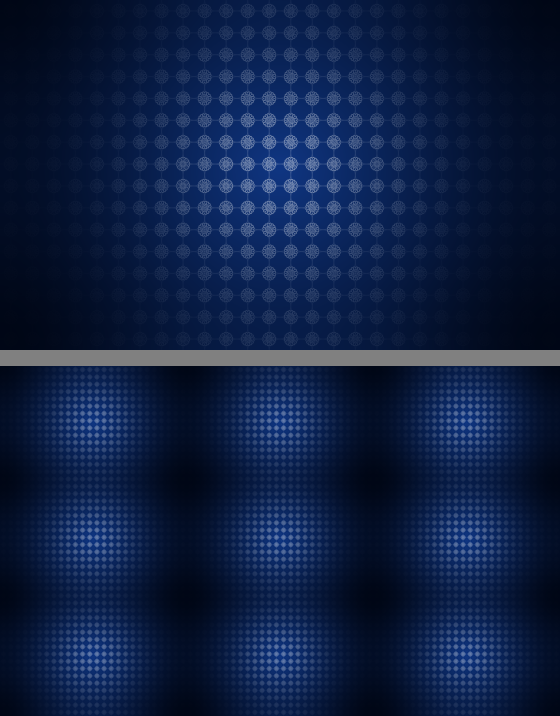
Top, the tile; bottom, the same tile 3 across and 3 down.
A Shadertoy shader for this pattern:

```glsl
// Grid of fine-line rosettes of eight hearts, lit by a soft glow on deep blue.

const float PI = 3.14159265;

float segmentDistance(vec2 p, vec2 a, vec2 b) {
    vec2 ab = b - a;
    return length(p - a - ab * clamp(dot(p - a, ab) / dot(ab, ab), 0.0, 1.0));
}

// Line coverage; strokes thinner than a pixel fade instead of breaking up.
float stroke(float d, float halfWidth, float pixel) {
    float h = max(halfWidth, 0.5 * pixel);
    return clamp((h - d) / pixel + 0.5, 0.0, 1.0) * halfWidth / h;
}

// Half heart: a straight flank from the tip, closed by a round lobe.
float heartDistance(vec2 p) {
    vec2 lobe = vec2(0.25, 0.051);
    float radius = 0.05;
    vec2 shoulder = lobe + radius * normalize(vec2(-lobe.y, lobe.x));
    float flank = segmentDistance(p, vec2(0.09, 0.0), shoulder);
    float arc = dot(p - lobe, lobe) > 0.0
        ? abs(length(p - lobe) - radius)
        : length(p - vec2(lobe.x, 0.0));
    return min(flank, arc);
}

// Slender petal from the centre of the rosette.
float petalDistance(vec2 p) {
    float side = abs(p.y - 0.028 * sin(PI * clamp(p.x / 0.19, 0.0, 1.0)));
    return length(vec2(side, max(p.x - 0.19, 0.0)));
}

float rosette(vec2 p, float pixel) {
    float sector = PI / 4.0;
    float angle = mod(atan(p.y, p.x) + 0.5 * sector, sector) - 0.5 * sector;
    vec2 q = length(p) * vec2(cos(angle), abs(sin(angle)));
    return max(stroke(heartDistance(q), 0.013, pixel),
               stroke(petalDistance(q), 0.011, pixel));
}

// Concave spikes that meet those of the neighbouring cells.
float spikes(vec2 p, float pixel) {
    p = abs(p);
    p = vec2(max(p.x, p.y), min(p.x, p.y));
    float tip = 0.5 - p.x;
    float d = abs(p.y - 0.9 * tip * tip);
    return 0.5 * stroke(d, 0.010, pixel) * smoothstep(0.26, 0.31, p.x);
}

// Radius from the glow centre, flattened at the wrap so that it tiles.
float glowRadius(vec2 uv) {
    vec2 p = abs(2.0 * fract(uv - vec2(0.5, 0.52) + 0.5) - 1.0);
    p *= 1.0 - 0.2 * p * p * p * p;
    return length(p * vec2(1.6, 1.0));
}

void mainImage(out vec4 fragColor, in vec2 fragCoord) {
    vec2 uv = fragCoord / iResolution.xy;
    vec2 cell = fract(uv * vec2(26.0, 16.0)) - 0.5;
    float pixel = 16.0 / iResolution.y;

    // Background glow
    float r = glowRadius(uv);
    vec3 color = mix(vec3(0.06, 0.21, 0.51), vec3(0.0, 0.025, 0.085),
                     clamp(r / 1.5, 0.0, 1.0));

    // Ornament, fading with the light
    float ink = max(rosette(cell, pixel), spikes(cell, pixel));
    color = mix(color, vec3(0.87, 0.89, 0.92), ink * 0.9 * exp(-2.2 * r * r));

    fragColor = vec4(color, 1.0);
}
```
